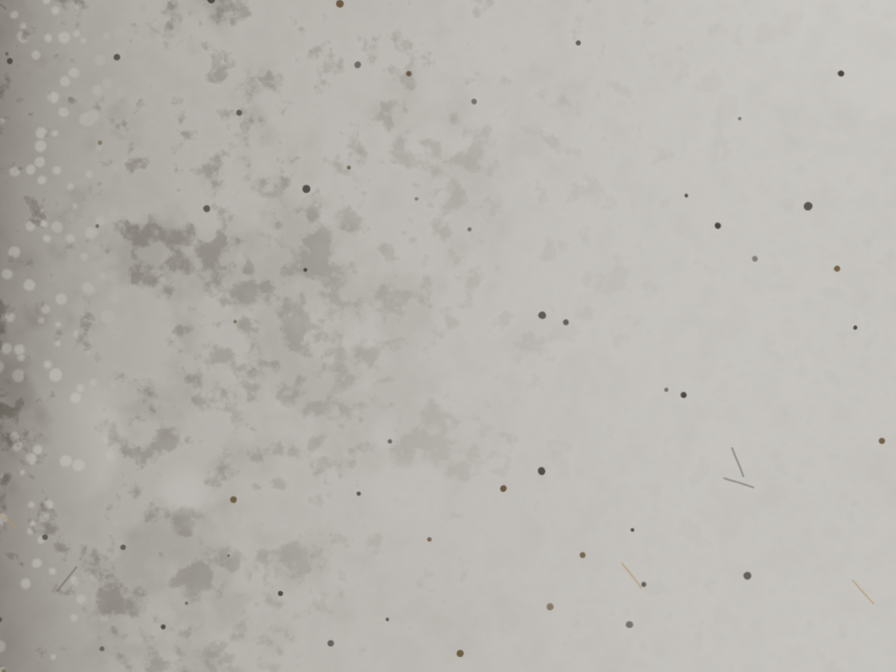
Give the GLSL for this texture, as a WebGL 1 fragment shader.

```glsl
precision highp float;
// Weathered pale concrete: a left-to-right tone ramp, mottled by layered
// cellular puffs, with dark stains and flecks towards the upper left.
// Scattered cells add pale patches, grains and pits; a loop adds scratches.
uniform vec2 u_resolution;

vec2 hash2(vec2 p) {
  vec3 q = fract(p.xyx * vec3(0.1031, 0.1030, 0.0973));
  q += dot(q, q.yzx + 33.33);
  return fract((q.xx + q.yz) * q.zy);
}

// Cellular noise: soft round puffs of random sign, one per cell.
float puffs(vec2 p) {
  vec2 cell = floor(p), f = fract(p);
  float sum = 0.0;
  for (int j = -1; j <= 1; j++) {
    for (int i = -1; i <= 1; i++) {
      vec2 o = vec2(float(i), float(j));
      vec2 d = o + hash2(cell + o + 57.0) - f;
      float k = max(0.0, 1.0 - dot(d, d));
      sum += (2.0 * hash2(cell + o + 191.0).x - 1.0) * k * k;
    }
  }
  return sum;
}

float layers(vec2 p) {
  float sum = 0.0, amp = 0.6;
  for (int i = 0; i < 4; i++) {
    sum += amp * puffs(p);
    p = mat2(1.62, 1.22, -1.22, 1.62) * p + 17.3;
    amp *= 0.6;
  }
  return sum;
}

// Scattered discs: x = distance to the nearest rim, y = its random id.
vec2 spots(vec2 p, float scale, float share, float radius) {
  vec2 cell = floor(p * scale), nearest = vec2(1.0, 0.0);
  for (int j = -1; j <= 1; j++) {
    for (int i = -1; i <= 1; i++) {
      vec2 c = cell + vec2(float(i), float(j));
      vec2 id = hash2(c + scale * 7.0);
      vec2 center = (c + hash2(c + 313.0)) / scale;
      float rim = length(p - center) - radius * (0.35 + 0.65 * id.y);
      if (id.x < share && rim < nearest.x) nearest = vec2(rim, id.y);
    }
  }
  return nearest;
}

float segment(vec2 p, vec2 a, vec2 b) {
  vec2 d = b - a;
  return length(p - a - d * clamp(dot(p - a, d) / dot(d, d), 0.0, 1.0));
}

void main() {
  vec2 p = gl_FragCoord.xy / u_resolution.y;
  float x = p.x * 1.3333 * u_resolution.y / u_resolution.x;
  float soft = 1.0 / u_resolution.y;
  float broad = layers(p * 3.5 + 4.0);
  float mottle = layers(p * 11.0 + 31.0);
  float grain = layers(p * 34.0 + 73.0);

  // Tone ramp with a shaded left edge
  float edge = exp(-max(0.0, x + 0.03 * broad) / 0.1);
  float tone = 0.705 - 0.155 * edge + 0.07 * smoothstep(0.05, 1.15, x);
  tone += 0.02 * smoothstep(0.9, 1.4, x) * smoothstep(0.6, 1.0, p.y);
  tone += 0.009 * broad + 0.009 * mottle + 0.011 * grain;

  // Stains and flecks, strongest at the upper left
  float worn = 1.0 - smoothstep(0.0, 1.15, x + 0.35 * (0.75 - p.y));
  float stain = smoothstep(0.0, 0.9, mottle + 0.5 * broad);
  float fleck = smoothstep(0.2, 0.9, grain + 0.5 * mottle + 0.25 * broad);
  tone -= (0.008 + 0.06 * worn) * stain + (0.02 + 0.1 * worn) * fleck;

  // Pale worn patches with ragged rims
  float patchRim = spots(p, 4.0, 0.4, 0.075).x + 0.025 * mottle + 0.012 * grain;
  float pale = (1.0 - smoothstep(-0.025, 0.02, patchRim)) * smoothstep(0.05, 0.2, x);
  tone = mix(tone, max(tone, 0.75 + 0.006 * grain), 0.65 * pale);

  // Light grains along the dark edge
  float gritRim = spots(p, 38.0, 0.35, 0.009).x + 0.003 * grain;
  float grit = 1.0 - smoothstep(-0.003, 0.003, gritRim);
  tone += 0.09 * grit * (1.0 - smoothstep(0.03, 0.22, x));

  vec3 color = mix(vec3(0.48, 0.46, 0.43), vec3(0.77, 0.76, 0.74), (tone - 0.48) / 0.29);

  // Small dark pits, some of them rusty
  vec2 pit = spots(p, 12.0, 0.26, 0.0052);
  float hole = 1.0 - smoothstep(-soft, 1.5 * soft, pit.x + 0.0015 * grain);
  vec3 pitColor = mix(vec3(0.22, 0.20, 0.18), vec3(0.36, 0.28, 0.17), step(0.75, fract(pit.y * 9.0)));
  color = mix(color, pitColor, hole * (0.45 + 0.45 * fract(pit.y * 5.0)));

  // A few short hairline scratches, dark or ochre
  for (int i = 0; i < 7; i++) {
    float n = float(i);
    vec2 start = hash2(vec2(n + 3.0, 41.0)) * vec2(1.33, 1.0);
    float angle = 6.283 * hash2(vec2(n, 87.0)).x;
    vec2 end = start + 0.045 * vec2(cos(angle), sin(angle));
    float line = 1.0 - smoothstep(0.0, 0.0015 + soft, segment(p + 0.002 * mottle, start, end));
    vec3 ink = mix(vec3(0.42, 0.40, 0.37), vec3(0.70, 0.58, 0.40), mod(n, 2.0));
    color = mix(color, ink, 0.5 * line);
  }

  gl_FragColor = vec4(color, 1.0);
}
```
